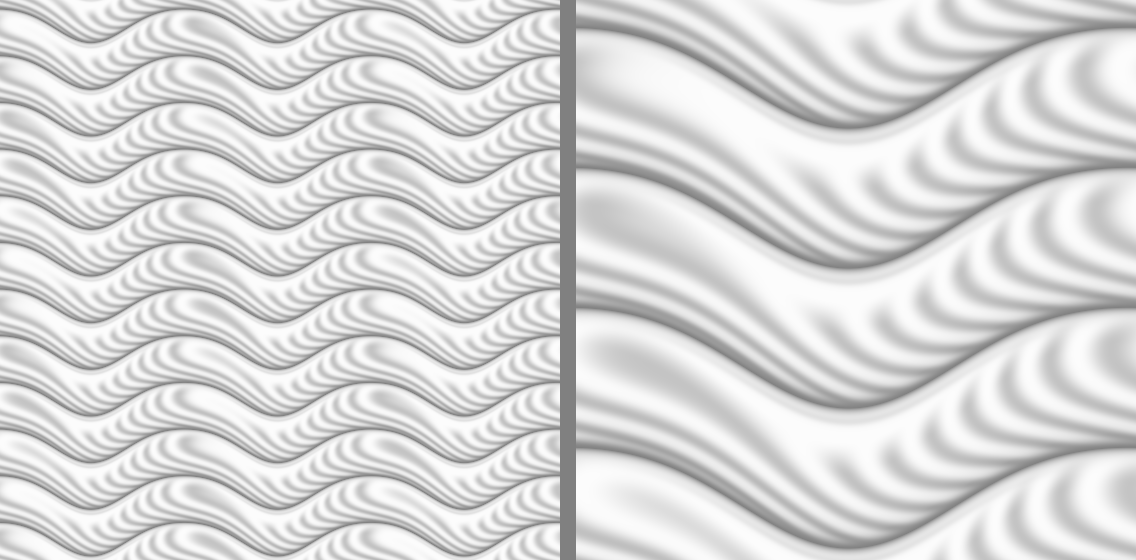
Left: the whole. Right: its middle third, enlarged.
Give the GLSL for this pattern, as a WebGL 1 fragment shader.

```glsl
precision highp float;
// Stacked wavy ropes in soft greys: three waves across, twelve rows down.
// Each rope is a band between shifted copies of one wave; its curved strands
// are level lines of a slanted phase that drifts slowly from row to row.

uniform vec2 u_resolution;

const float TAU = 6.2831853;
const float WAVES = 3.0;
const float ROWS = 12.0;
const float ROW_OFFSET = 0.488;
const float AMPLITUDE = 0.03;
const float STRANDS_ACROSS = 22.8;
const float STRANDS_PER_ROW = 3.2;

// Wave with broad crests and tighter troughs; cycle is in whole waves.
float ropeWave(float cycle, float amplitude) {
  float angle = TAU * cycle;
  return amplitude * (cos(angle) - 0.12 * cos(2.0 * angle));
}

// Strand phase: slanted across the rope, bent along its lower edge.
float strandPhase(float x, float cycle, float row, float across) {
  float lift = ROWS * AMPLITUDE * cos(TAU * (cycle + 0.05));
  float bend = across - 0.7;
  return STRANDS_ACROSS * x + STRANDS_PER_ROW * (row + lift)
       - 5.5 * bend * bend + 0.19;
}

// Strands fade at both rope edges, and earlier inside the troughs.
float strandMask(float cycle, float across) {
  float top = 0.88 + 0.12 * cos(TAU * (cycle - 0.95));
  return smoothstep(0.0, 0.1, across)
       * (1.0 - smoothstep(top - 0.25, top, across));
}

// Dark seam: wide shadow on the rope above, quick falloff on the one below.
float seamShade(float across) {
  float contact = 0.28 * exp(-across * across / 0.0036);
  float shadow = 0.20 * exp(-across / 0.15);
  float under = 0.48 * exp(-(1.0 - across) / 0.035);
  return max(contact + shadow, under);
}

// Faint crease just under the seam, strongest in the troughs.
float creaseShade(float cycle, float across) {
  float offset = (across - 0.9) / 0.03;
  float trough = 0.5 - 0.5 * cos(TAU * cycle);
  return 0.08 * trough * exp(-offset * offset);
}

void main() {
  vec2 p = gl_FragCoord.xy / min(u_resolution.x, u_resolution.y);
  float cycle = WAVES * p.x + 0.013;

  // Rope coordinates: row index and position from lower to upper seam.
  float level = (p.y - ropeWave(cycle, AMPLITUDE)) * ROWS - ROW_OFFSET;
  float row = floor(level);
  float across = level - row;

  // Soft strands over near-white, then the seam shading.
  float phase = strandPhase(p.x, cycle, row, across);
  float strand = pow(0.5 + 0.5 * cos(TAU * phase), 1.3);
  float tone = 0.99 - 0.22 * strand * strandMask(cycle, across);
  tone -= seamShade(across) + creaseShade(cycle, across);
  gl_FragColor = vec4(vec3(clamp(tone, 0.48, 1.0)), 1.0);
}
```
